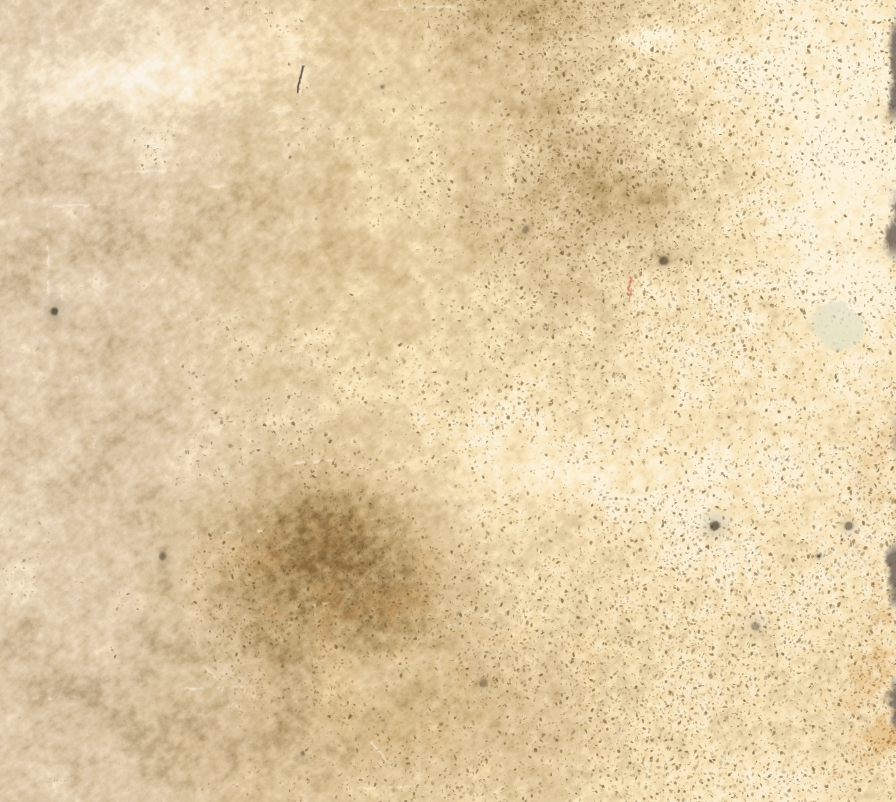
Write a Shadertoy shader that draws this texture.

```glsl
float hash(vec2 p) {
    vec3 q = fract(vec3(p.xyx) * 0.1031);
    q += dot(q, q.yzx + 33.33);
    return fract((q.x + q.y) * q.z);
}
vec2 hash2(vec2 p) { return vec2(hash(p), hash(p + 71.7)); }

float gradientNoise(vec2 p) {
    vec2 i = floor(p), f = fract(p);
    vec2 u = f * f * f * (f * (f * 6.0 - 15.0) + 10.0);
    vec4 d;
    for (int k = 0; k < 4; k++) {
        vec2 corner = vec2(k & 1, k >> 1);
        float a = 6.2832 * hash(i + corner + 50.0);
        d[k] = dot(vec2(cos(a), sin(a)), f - corner);
    }
    return 1.4 * mix(mix(d.x, d.y, u.x), mix(d.z, d.w, u.x), u.y);
}

float fbm(vec2 p) {
    float sum = 0.0, amp = 0.6;
    for (int i = 0; i < 5; i++) {
        sum += amp * gradientNoise(p);
        p = mat2(1.6, 1.2, -1.2, 1.6) * p + 17.3;
        amp *= 0.58;
    }
    return sum;
}

float blob(vec2 p, vec2 centre, vec2 radius) {
    p = (p - centre) / radius;
    return exp(-dot(p, p));
}

float segment(vec2 p, vec2 a, vec2 b) {
    vec2 d = b - a;
    return length(p - a - d * clamp(dot(p - a, d) / dot(d, d), 0.0, 1.0));
}

float rise(float a, float b, float x) { return clamp((x - a) / (b - a), 0.0, 1.0); }

vec3 parchment(float t) {
    vec3 c = mix(vec3(0.55, 0.43, 0.25), vec3(0.73, 0.62, 0.43), rise(0.0, 0.25, t));
    c = mix(c, vec3(0.85, 0.75, 0.57), rise(0.25, 0.5, t));
    c = mix(c, vec3(0.91, 0.82, 0.66), rise(0.5, 0.7, t));
    c = mix(c, vec3(0.97, 0.89, 0.72), rise(0.7, 0.85, t));
    return mix(c, vec3(0.99, 0.95, 0.85), rise(0.85, 1.1, t));
}

// Scattered follicle dots; density runs from 0 to 1
float pores(vec2 p, float density, float soft) {
    vec2 cell = floor(p);
    float ink = 0.0;
    for (int k = 0; k < 9; k++) {
        vec2 id = cell + vec2(k % 3 - 1, k / 3 - 1);
        vec2 d = p - id - hash2(id + 9.0);
        float r = mix(0.1, 0.3, hash(id + 31.0));
        float a = 6.2832 * hash(id + 44.0);
        d += 0.4 * dot(d, vec2(cos(a), sin(a))) * vec2(cos(a), sin(a));
        float dotShape = 1.0 - smoothstep(r - soft, r + soft, length(d));
        float present = smoothstep(0.0, 0.3, density - hash(id + 57.0));
        ink = max(ink, dotShape * present * mix(0.25, 1.0, hash(id + 83.0)));
    }
    return ink;
}

void mainImage(out vec4 fragColor, in vec2 fragCoord) {
    vec2 p = fragCoord / iResolution.y;
    float px = 1.0 / iResolution.y, right = iResolution.x * px;
    vec2 w = p + 0.07 * vec2(fbm(p * 6.0), fbm(p * 6.0 + 40.0));
    float cloud = fbm(p * 5.0 + 3.0), mottle = fbm(p * 18.0), grain = fbm(p * 70.0);
    // Broad stains and bleached patches
    float stain = blob(w, vec2(0.41, 0.30), vec2(0.14, 0.11));
    float shade = blob(w, vec2(0.73, 0.77), vec2(0.13, 0.16)) + blob(w, vec2(0.68, 1.0), vec2(0.15, 0.07));
    float foot = blob(w, vec2(0.6, 0.13), vec2(0.4, 0.15));
    float bleach = blob(w, vec2(0.17, 0.92), vec2(0.2, 0.06)) + 0.7 * blob(w, vec2(1.04, 0.77), vec2(0.06, 0.2))
        + 0.5 * blob(w, vec2(0.72, 0.40), vec2(0.2, 0.05)) + 0.6 * blob(w, vec2(0.48, 0.16), vec2(0.06, 0.03))
        + 0.7 * blob(w, vec2(0.82, 0.93), vec2(0.09, 0.02));
    float tone = mix(0.61, 0.93, smoothstep(0.3, 0.85, w.x)) + 0.32 * bleach - 0.42 * stain - 0.43 * shade;
    tone += 0.2 * cloud + 0.26 * mottle + 0.23 * grain - 0.18 * foot;
    tone += 0.07 * gradientNoise(mat2(0.8, -0.6, 0.6, 0.8) * p * vec2(70.0, 190.0));
    vec3 col = parchment(tone);
    // Grey cast on the left, rust in the stains and near the right edge
    col += vec3(-0.01, 0.005, 0.055) * (1.0 - smoothstep(0.1, 0.5, w.x)) * (1.0 - stain);
    float rim = smoothstep(0.12, 0.0, right - w.x) * (1.0 - smoothstep(0.4, 0.6, p.y));
    float rust = (0.4 * stain + 0.6 * rim + 0.2 * foot) * smoothstep(-0.1, 0.4, mottle);
    col = mix(col, col * vec3(0.88, 0.74, 0.53), rust);
    // Pores in two sizes
    float density = 0.2 + 0.55 * smoothstep(0.45, 0.8, w.x) + 0.7 * stain + 0.45 * shade + 0.35 * foot;
    density = density * smoothstep(0.12, 0.4, w.x) - 0.5 * bleach + 0.6 * cloud + 0.5 * mottle + 0.3 * rim;
    vec2 q = p + 0.004 * vec2(mottle, grain);
    float ink = pores(q * 115.0, density, 0.1 + 45.0 * px);
    ink = max(ink, 0.6 * pores(q * 165.0 + 20.0, density, 0.1 + 60.0 * px));
    col = mix(col, mix(vec3(0.42, 0.33, 0.18), vec3(0.52, 0.33, 0.13), rust), 0.72 * ink);
    // Pale scratches, mostly level or upright
    for (int i = 0; i < 26; i++) {
        vec2 seed = vec2(i, 4.0), a = hash2(seed) * vec2(0.62, 1.0);
        float kind = hash(seed + 12.0), angle = kind < 0.6 ? 0.04 : kind < 0.8 ? 1.57 : 2.2;
        vec2 b = a + mix(0.02, 0.1, hash(seed + 25.0)) * vec2(cos(angle), sin(angle));
        float line = 1.0 - smoothstep(0.0, 0.0015 + px, segment(p + 0.004 * grain, a, b));
        col = mix(col, vec3(0.98, 0.94, 0.86), 0.6 * line * smoothstep(-0.2, 0.4, mottle + grain));
    }
    // Small dark spots with soft halos
    for (int i = 0; i < 11; i++) {
        vec2 seed = vec2(i, 90.0), d = p - hash2(seed) * vec2(right, 1.0);
        float r = mix(0.002, 0.007, pow(hash(seed + 8.0), 2.0)), dist = length(d) + 0.006 * mottle;
        float spot = 0.7 * (1.0 - smoothstep(r - px, r + 0.002 + px, dist)) + 0.25 * exp(-dist * dist / (9.0 * r * r));
        col = mix(col, vec3(0.27, 0.23, 0.16), spot * mix(0.4, 1.0, hash(seed + 19.0)));
    }
    // Dark nick, red fleck, pale oval and worn right edge
    float nick = segment(p + 0.003 * grain, vec2(0.371, 0.885), vec2(0.378, 0.917));
    col = mix(col, vec3(0.28, 0.22, 0.2), 0.8 * (1.0 - smoothstep(0.0, 0.0015 + px, nick)));
    float fleck = segment(p + 0.006 * grain, vec2(0.785, 0.625), vec2(0.786, 0.655));
    col = mix(col, vec3(0.8, 0.3, 0.25), 0.5 * (1.0 - smoothstep(0.0, 0.0015 + px, fleck)));
    float oval = length((p - vec2(1.047, 0.596)) * vec2(1.0, 1.1)) + 0.02 * mottle;
    col = mix(col, vec3(0.89, 0.89, 0.79), 0.7 * (1.0 - smoothstep(0.029, 0.033 + px, oval)));
    float wear = smoothstep(0.012, 0.0, right - p.x + 0.02 * mottle) * smoothstep(0.0, 0.35, gradientNoise(p.yy * 6.0));
    col = mix(col, vec3(0.36, 0.32, 0.3), 0.75 * wear);
    fragColor = vec4(clamp(col, 0.0, 1.0), 1.0);
}
```
